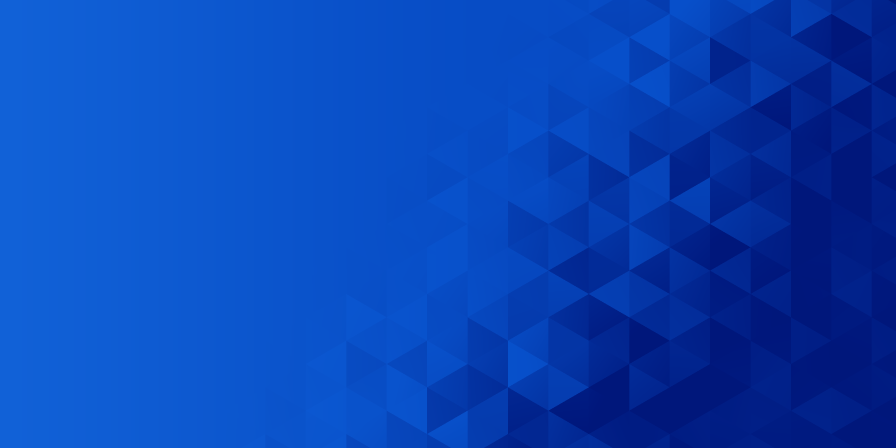
Reproduce this background procedurally as a Shadertoy shader.

```glsl
// A blue backdrop that deepens from left to lower right, where a lattice of
// equilateral triangles emerges. Each facet samples the diagonal shade near its
// centre and shifts it by hashed amounts; supersampling smooths the edges.

const float SIDE = 0.1042;                     // triangle side, canvas heights
const float COLUMN = SIDE * 0.8660254;         // width of a triangle column
const vec2 LATTICE_ORIGIN = vec2(1.4948, 0.1354);
const int SAMPLES = 3;                         // supersamples per axis

const vec3 LEFT_BLUE = vec3(0.070, 0.388, 0.850);
const vec3 MID_BLUE = vec3(0.026, 0.295, 0.770);
const vec3 DEEP_BLUE = vec3(0.000, 0.100, 0.500);

float hash(vec2 p) {
    vec3 q = fract(vec3(p.xyx) * 0.1031);
    q += dot(q, q.yzx + 33.33);
    return fract((q.x + q.y) * q.z);
}

// Signed random value, mostly small with a few strong outliers
float signedHash(vec2 p) {
    float h = 2.0 * hash(p) - 1.0;
    return h * mix(0.35, 1.0, abs(h));
}

// Distance along the slanted direction in which the backdrop darkens
float diagonal(vec2 p) {
    return p.x - 0.62 * p.y;
}

float darkness(float d) {
    return smoothstep(0.74, 1.52, d);
}

// Skewed cell (xy) and which half of its rhombus (z): 0 right, 1 left pointing
vec3 triangleCell(vec2 p) {
    vec2 g = (p - LATTICE_ORIGIN) / vec2(COLUMN, SIDE);
    vec2 skew = vec2(g.x, g.y - 0.5 * g.x);
    vec2 f = fract(skew);
    return vec3(floor(skew), step(1.0, f.x + f.y));
}

vec2 triangleCentre(vec3 cell) {
    vec2 skew = cell.xy + (1.0 + cell.z) / 3.0;
    return LATTICE_ORIGIN + vec2(skew.x * COLUMN, (skew.y + 0.5 * skew.x) * SIDE);
}

// Shade offset of one facet, with a soft ramp across it
float facetShift(vec3 cell, vec2 local) {
    float facet = signedHash(cell.xy + cell.z * vec2(57.0, 113.0) + 211.0);
    float rhombus = signedHash(cell.xy + 431.0);
    float angle = 6.2831853 * hash(cell.yx + cell.z * 71.0 + 317.0);
    float ramp = dot(local / SIDE, vec2(cos(angle), sin(angle)));
    return 0.40 * facet + 0.16 * rhombus + 0.10 * ramp;
}

vec3 backdrop(vec2 p) {
    vec3 cell = triangleCell(p);
    vec2 centre = triangleCentre(cell);
    float d = diagonal(p);
    float facetD = diagonal(centre);

    // Facets fade in from the left and calm down in the darkest corner
    float visible = smoothstep(0.45, 1.12, facetD);
    float calm = mix(1.0, 0.35, smoothstep(1.20, 1.75, facetD));
    float shade = darkness(mix(d, facetD, 0.5 * visible));
    shade += visible * calm * facetShift(cell, p - centre);

    vec3 base = mix(LEFT_BLUE, MID_BLUE, smoothstep(-0.25, 1.25, p.x));
    return mix(base, DEEP_BLUE, clamp(shade, -0.08, 1.06));
}

void mainImage(out vec4 fragColor, in vec2 fragCoord) {
    vec3 sum = vec3(0.0);
    for (int j = 0; j < SAMPLES; j++) {
        for (int i = 0; i < SAMPLES; i++) {
            vec2 offset = (vec2(i, j) + 0.5) / float(SAMPLES) - 0.5;
            sum += backdrop((fragCoord + offset) / iResolution.y);
        }
    }
    vec3 color = sum / float(SAMPLES * SAMPLES);
    fragColor = vec4(clamp(color, 0.0, 1.0), 1.0);
}
```
